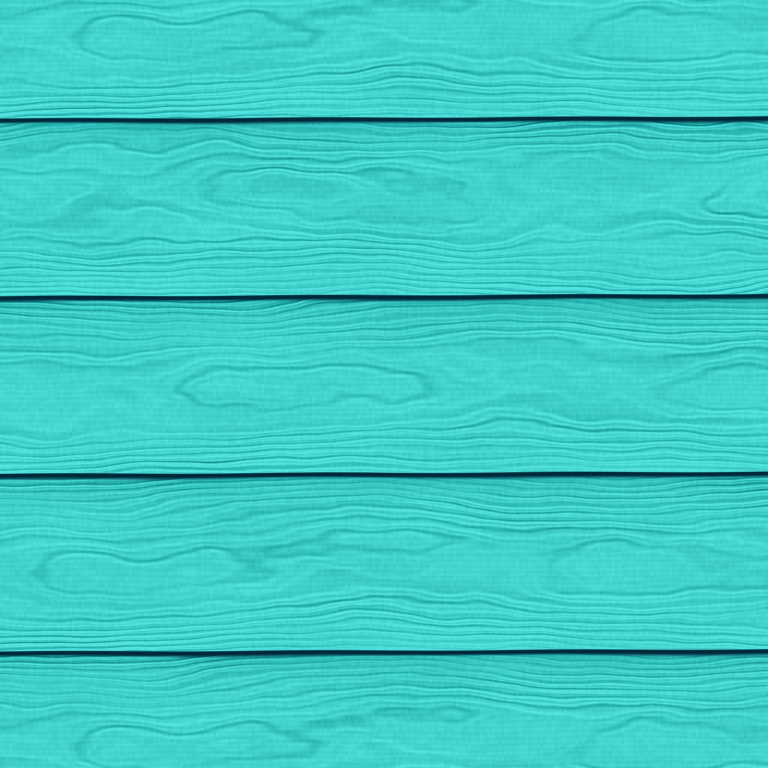
Give the GLSL for this texture, as a WebGL 1 fragment shader.

```glsl
precision highp float;
uniform vec2 u_resolution;

float hash(vec2 p) {
    return fract(sin(dot(p, vec2(12.99, 78.23))) * 4375.85);
}

// Layered sines, turned and warped at every octave
float waves(vec2 p) {
    float sum = 0.0, amp = 0.5;
    for (int i = 0; i < 4; i++) {
        sum += amp * sin(p.x + 0.8 * sin(p.y * 0.7)) * cos(p.y + 0.6 * sin(p.x * 0.6));
        p = mat2(1.6, 1.1, -1.1, 1.6) * p + 2.3;
        amp *= 0.48;
    }
    return sum;
}

// Growth rings: tight near the plank edges, wide loops along the heart
float ringPhase(vec2 p, float seed) {
    float heart = 0.46 + 0.12 * seed + 0.03 * sin(p.x * 7.0 + seed * 20.0);
    float d = p.y - heart;
    vec2 q = vec2(p.x * 10.0 + seed * 41.0, p.y * 6.5 + seed * 17.0);
    return 29.0 * d * d + (1.3 + 0.5 * seed) * waves(q);
}

float groove(float phase) {
    float line = pow(0.5 + 0.5 * cos(6.2832 * phase), 3.0);
    return line + 0.2 * cos(6.2832 * phase * 2.6);
}

void main() {
    vec2 uv = gl_FragCoord.xy / u_resolution;
    float px = 1.0 / u_resolution.y;
    vec3 light = vec3(0.32, 0.89, 0.87);
    vec3 mid = vec3(0.15, 0.70, 0.69);
    vec3 dark = vec3(0.04, 0.46, 0.48);
    vec3 gap = vec3(0.0, 0.16, 0.23);

    // Four planks, slightly tilted and uneven
    float height = 0.2313;
    float y = uv.y - 0.152 - 0.003 * (uv.x - 0.5) - 0.0006 * sin(uv.x * 19.0);
    float row = floor(y / height);
    vec2 plank = vec2(uv.x, fract(y / height));
    float seed = hash(vec2(mod(row, 4.0) + 1.0, 3.0));
    float below = (1.0 - plank.y) * height;
    float above = plank.y * height;

    // Embossed grain lit from above
    float here = groove(ringPhase(plank, seed));
    float higher = groove(ringPhase(plank + vec2(0.0, 0.011), seed));
    float wear = 0.65 + 0.7 * waves(vec2(uv.x * 6.0 + seed * 30.0, plank.y * 13.0));
    wear = clamp(wear, 0.2, 1.2);
    float tone = 0.7 + wear * (0.5 * (higher - here) - 0.34 * here);

    // Soft mottling, fine fibres and short brush ticks
    tone += 0.12 * waves(vec2(uv.x * 14.0, uv.y * 40.0));
    tone += 0.06 * sin(uv.y * 900.0 + 5.0 * waves(uv * vec2(12.0, 30.0)));
    tone += 0.16 * (hash(floor(uv * vec2(256.0, 128.0))) - 0.5);

    // Shade under the overlapping plank, bright lower lip
    tone -= 0.55 * exp(-below / 0.022) + 0.7 * exp(-below / 0.005);
    tone += 0.12 * exp(-above / 0.025);

    vec3 color = mix(mid, light, clamp(tone, 0.0, 1.0));
    color = mix(color, dark, clamp(-tone * 1.1, 0.0, 1.0));

    // Dark seam with a crisp upper edge and a soft lower one
    float depth = 0.0065 + 0.0012 * sin(uv.x * 11.0 + row * 2.0);
    float seam = 1.0 - smoothstep(0.0025, depth + px, below);
    seam = max(seam, 1.0 - smoothstep(0.0, px + 0.001, above));
    gl_FragColor = vec4(mix(color, gap, seam), 1.0);
}
```
